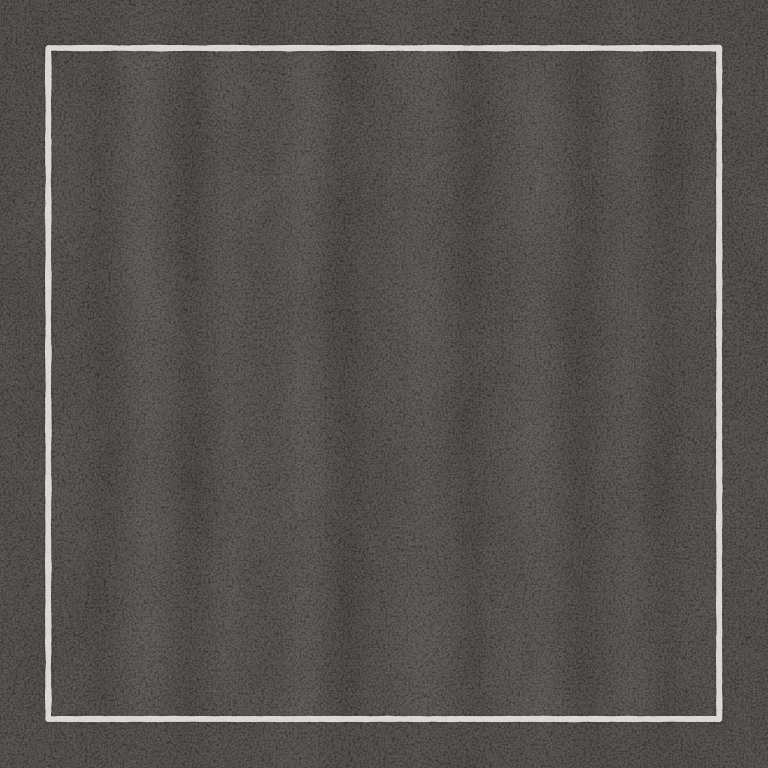
A WebGL 1 fragment shader for this texture:

```glsl
precision highp float;

uniform vec2 u_resolution;

vec2 hash2(vec2 p) {
  vec3 q = fract(vec3(p.xyx) * vec3(0.1031, 0.1030, 0.0973));
  q += dot(q, q.yzx + 33.33);
  return fract((q.xx + q.yz) * q.zy);
}

// Distance to the nearest scattered cell point
float cellular(vec2 p) {
  vec2 cell = floor(p);
  vec2 local = fract(p);
  float nearest = 4.0;
  for (int j = -1; j <= 1; j++) {
    for (int i = -1; i <= 1; i++) {
      vec2 offset = vec2(float(i), float(j));
      vec2 d = offset + hash2(cell + offset) - local;
      nearest = min(nearest, dot(d, d));
    }
  }
  return sqrt(nearest);
}

// Layered, rotated sines for soft mottling, roughly -1 to 1
float mottle(vec2 p) {
  float sum = 0.0;
  float weight = 0.5;
  for (int i = 0; i < 5; i++) {
    p += 0.6 * sin(p.yx * 1.3 + float(i));
    sum += weight * sin(p.x) * sin(p.y + 1.7);
    p = mat2(0.8, 0.6, -0.6, 0.8) * p * 1.85;
    weight *= 0.68;
  }
  return sum;
}

float stripe(float x, float center, float width) {
  float d = (x - center) / width;
  return exp(-d * d);
}

float boxDistance(vec2 p, vec2 center, vec2 halfSize) {
  vec2 d = abs(p - center) - halfSize;
  return length(max(d, 0.0)) + min(max(d.x, d.y), 0.0);
}

float panel(vec2 p, vec2 center, vec2 halfSize, float softness) {
  return 1.0 - smoothstep(-softness, softness, boxDistance(p, center, halfSize));
}

// Broad vertical folds of light and dark
float folds(float x) {
  float light = stripe(x, 0.190, 0.030) + 0.55 * stripe(x, 0.300, 0.024)
    + stripe(x, 0.397, 0.028) + 0.8 * stripe(x, 0.550, 0.036)
    + 0.85 * stripe(x, 0.698, 0.030) + 0.6 * stripe(x, 0.818, 0.024);
  float dark = 0.8 * stripe(x, 0.134, 0.024) + stripe(x, 0.250, 0.023)
    + stripe(x, 0.449, 0.026) + 0.9 * stripe(x, 0.611, 0.023)
    + 0.9 * stripe(x, 0.757, 0.022) + 0.8 * stripe(x, 0.866, 0.024);
  return light - dark;
}

// Faint rectangular patches and seams
float patches(vec2 p) {
  float sum = 0.7 * panel(p, vec2(0.329, 0.733), vec2(0.012, 0.040), 0.004);
  sum += 0.6 * panel(p, vec2(0.656, 0.153), vec2(0.024, 0.052), 0.008);
  sum += 0.5 * panel(p, vec2(0.286, 0.254), vec2(0.026, 0.036), 0.008);
  sum += 0.5 * panel(p, vec2(0.908, 0.665), vec2(0.005, 0.050), 0.002);
  sum += 0.5 * panel(p, vec2(0.512, 0.750), vec2(0.008, 0.035), 0.004);
  sum -= 0.6 * panel(p, vec2(0.318, 0.832), vec2(0.004, 0.057), 0.003);
  sum -= 0.7 * panel(p, vec2(0.528, 0.531), vec2(0.002, 0.156), 0.002);
  sum -= 0.6 * panel(p, vec2(0.888, 0.720), vec2(0.002, 0.110), 0.002);
  return sum;
}

float grain(vec2 p) {
  float speckle = 0.47 - cellular(p * 330.0);
  float dust = hash2(floor(p * 512.0)).x - 0.5;
  return 0.13 * speckle + 0.05 * dust;
}

void main() {
  vec2 p = gl_FragCoord.xy / u_resolution;
  float pixel = 1.0 / min(u_resolution.x, u_resolution.y);

  // Frame with slightly chipped edges
  float edge = boxDistance(p, vec2(0.4997, 0.5006), vec2(0.4368));
  float chips = 0.0007 * mottle(p * 70.0);
  float line = abs(edge) - 0.0039 + chips;
  float frame = 1.0 - smoothstep(-0.6 * pixel, 0.6 * pixel, line);
  float inside = 1.0 - smoothstep(-0.004, 0.004, edge);

  // Worn woven ground
  float sway = 0.004 * sin(p.y * 9.0 + p.x * 5.0);
  float shade = 0.027 * folds(p.x + sway) * mix(0.3, 1.0, inside);
  shade += 0.014 * mottle(p * vec2(20.0, 16.0));
  shade += 0.014 * patches(p) * inside;
  shade -= 0.010 * (1.0 - inside);
  shade -= 0.025 * (1.0 - smoothstep(0.0, 0.004, abs(line)));
  shade += grain(p);

  vec3 ground = vec3(0.312, 0.301, 0.291) + shade;
  vec3 paint = vec3(0.855, 0.842, 0.835) + 0.012 * mottle(p * 120.0);
  gl_FragColor = vec4(mix(ground, paint, frame), 1.0);
}
```
